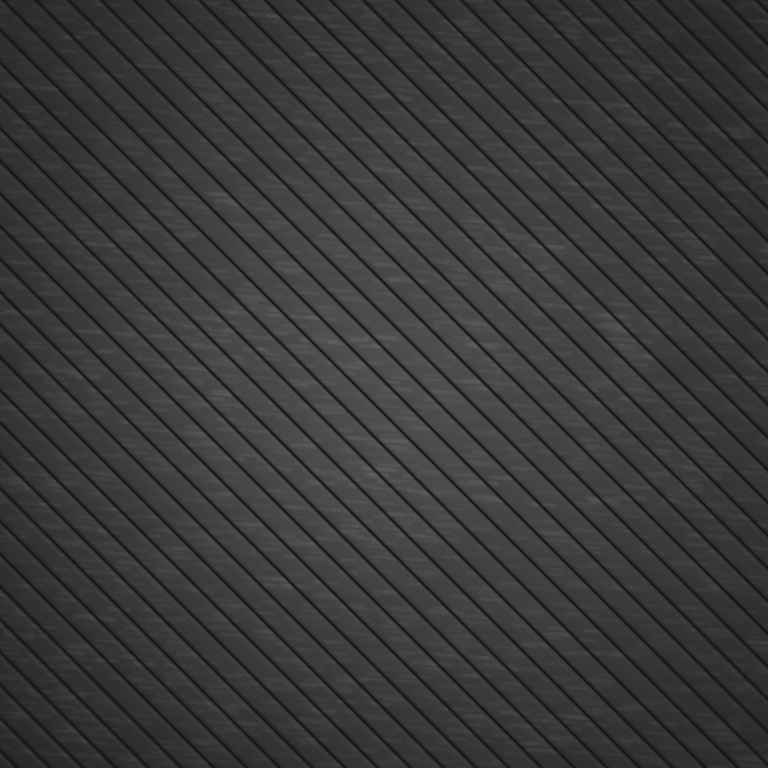
Reproduce this pattern procedurally as a WebGL 1 fragment shader.

```glsl
precision highp float;
// Dark brushed metal cut by fine diagonal grooves under a soft central light.

uniform vec2 u_resolution;

float hash(vec2 p) {
    vec3 q = fract(p.xyx * vec3(0.1031, 0.103, 0.0973));
    q += dot(q, q.yzx + 33.33);
    return fract((q.x + q.y) * q.z);
}

float valueNoise(vec2 p) {
    vec2 cell = floor(p);
    vec2 f = fract(p);
    f = f * f * (3.0 - 2.0 * f);
    float low = mix(hash(cell), hash(cell + vec2(1.0, 0.0)), f.x);
    float high = mix(hash(cell + vec2(0.0, 1.0)), hash(cell + vec2(1.0, 1.0)), f.x);
    return mix(low, high, f.y);
}

// One layer of short, tapered, almost horizontal scratches.
float scratches(vec2 uv, vec2 density, float seed) {
    vec2 p = vec2(uv.x, uv.y + 0.07 * uv.x) * density;
    float row = floor(p.y);
    p.x += 17.0 * hash(vec2(row, seed));
    vec2 cell = vec2(floor(p.x), row + seed);
    vec2 f = fract(p);
    float halfLength = mix(0.25, 0.48, hash(cell + 7.3));
    float along = 1.0 - smoothstep(halfLength * 0.7, halfLength, abs(f.x - 0.5));
    float across = 1.0 - smoothstep(0.15, 0.5, abs(f.y - 0.5));
    return along * across * smoothstep(0.5, 1.0, hash(cell));
}

void main() {
    vec2 uv = gl_FragCoord.xy / u_resolution;

    // Signed distance to the nearest groove, in groove spacings.
    float diagonal = (1.0 - uv.x - uv.y) * 23.45 + 0.09;
    float d = fract(diagonal + 0.5) - 0.5;
    float blur = max(0.025, 0.6 * 23.45 / min(u_resolution.x, u_resolution.y));

    // Light falling off from the centre, a little slower along the grooves.
    vec2 fromCentre = uv - 0.5;
    float radius = length(fromCentre);
    float sideways = abs(fromCentre.x + fromCentre.y);
    float falloff = smoothstep(-0.06, 0.84, radius + 0.06 * (sideways - 0.33));
    float shade = mix(0.304, 0.156, falloff);

    // Brushed grain and scratches, denser in soft patches.
    float brushed = 0.01 * (valueNoise(uv * vec2(14.0, 130.0)) - 0.5);
    float patches = valueNoise(uv * vec2(11.0, 19.0));
    brushed += 0.012 * (patches - 0.5);
    for (int i = 0; i < 3; i++) {
        float layer = float(i);
        vec2 density = vec2(15.0 + 4.0 * layer, 105.0 + 26.0 * layer);
        float scratch = scratches(uv, density, 41.0 * layer + 3.0);
        brushed += 0.036 * scratch * mix(0.7, 1.1, patches);
    }
    shade += brushed * mix(1.0, 0.7, smoothstep(0.2, 0.7, radius));

    // Each strip is tilted, with a raised edge that shows more off the diagonal.
    float strip = fract(diagonal);
    float edge = 1.0 - smoothstep(0.0, 0.1, abs(d - 0.17));
    float shadow = 1.0 - smoothstep(0.03, 0.17, abs(d + 0.02));
    float cut = 1.0 - smoothstep(0.046 - blur, 0.046 + blur, abs(d));
    shade += 0.018 * (0.5 - strip) + mix(0.008, 0.03, sideways) * edge;
    shade *= 1.0 - 0.2 * shadow;
    shade = mix(shade, 0.085, 0.93 * cut);

    gl_FragColor = vec4(vec3(shade), 1.0);
}
```
